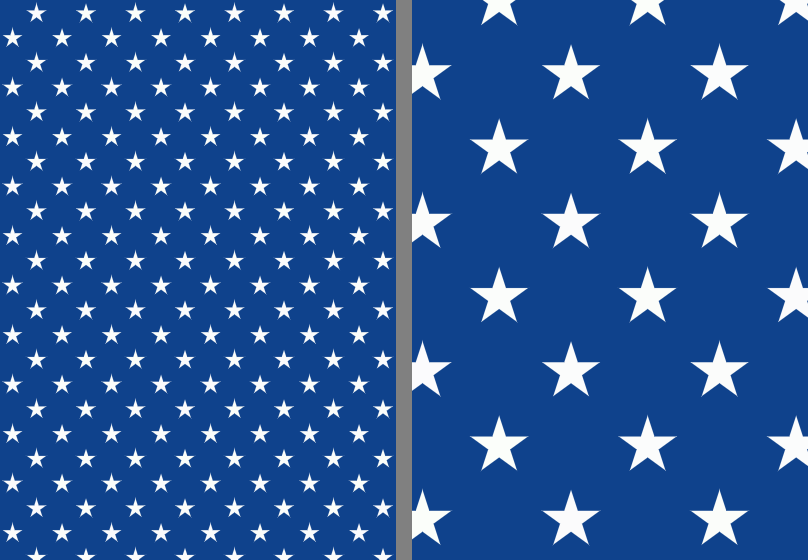
Left, the full canvas; right, a detail of the centre.
A WebGL 1 fragment shader for this pattern:

```glsl
precision mediump float;
// Staggered rows of small white five-pointed stars on a royal blue ground.

uniform vec2 u_resolution;

// Lengths are fractions of the canvas width, measured from the top left.
#define PERIOD 0.125
#define FIRST_STAR vec2(0.0922, 0.0342)
#define STAGGER vec2(0.0645, 0.0625)
#define STAR_RADIUS 0.0255
#define EDGE_SOFTNESS 0.7
#define TINT_AMOUNT 0.012
#define BLUE vec3(0.06, 0.26, 0.55)
#define WHITE vec3(0.985, 0.99, 0.985)

const float TENTH_TURN = 0.6283185;

float hash(vec2 cell) {
  return fract(sin(dot(cell, vec2(12.99, 78.23))) * 437.58);
}

// Distance to the edge lines of a star with one point up (+y).
float starDistance(vec2 p, float radius) {
  float angle = atan(p.x, p.y) + TENTH_TURN;
  float folded = abs(mod(angle, 2.0 * TENTH_TURN) - TENTH_TURN);
  vec2 q = length(p) * vec2(sin(folded), cos(folded));
  vec2 edgeNormal = vec2(cos(0.5 * TENTH_TURN), sin(0.5 * TENTH_TURN));
  return dot(q, edgeNormal) - radius * edgeNormal.y;
}

void main() {
  float pixel = 1.0 / u_resolution.x;
  vec2 p = vec2(gl_FragCoord.x, u_resolution.y - gl_FragCoord.y) * pixel;
  float softness = EDGE_SOFTNESS * pixel;
  vec3 color = BLUE;

  // Two interleaved square lattices.
  for (int i = 0; i < 2; i++) {
    float lattice = float(i);
    vec2 grid = (p - FIRST_STAR - lattice * STAGGER) / PERIOD + 0.5;
    vec2 cell = floor(grid);
    vec2 local = (fract(grid) - 0.5) * PERIOD;
    float d = starDistance(vec2(local.x, -local.y), STAR_RADIUS);
    float coverage = 1.0 - smoothstep(-softness, softness, d);

    // Faint cream to pink variation between stars.
    float tint = (hash(cell + 31.0 * lattice) - 0.5) * TINT_AMOUNT;
    vec3 starColor = WHITE + vec3(0.0, tint, -tint);
    color = mix(color, starColor, coverage);
  }

  gl_FragColor = vec4(color, 1.0);
}
```
